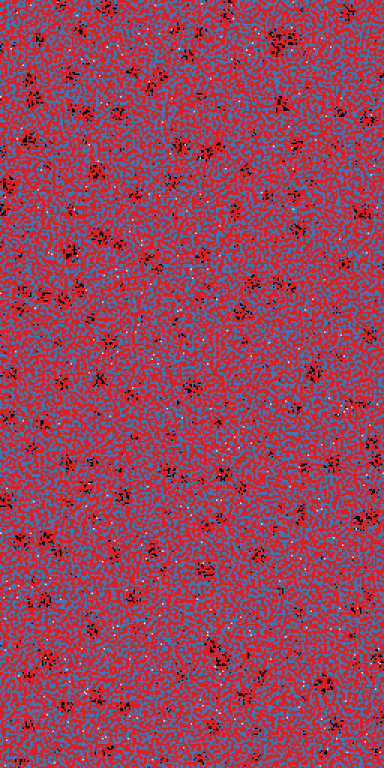
Give the GLSL for this texture, as a Shadertoy shader.

```glsl
// Fine red and blue labyrinth grain with clusters of black specks and sparse white dots.

vec3 hash3(vec2 p) {
    vec3 q = fract(p.xyx * vec3(0.1031, 0.1030, 0.0973));
    q += dot(q, q.yxz + 33.33);
    return fract((q.xxy + q.yzz) * q.zyx);
}

// Random cells lift their near neighbours and lower a ring around: short broken strands
float labyrinth(vec2 cell) {
    float sum = 0.0;
    for (int y = -3; y <= 3; y++) {
        for (int x = -3; x <= 3; x++) {
            vec2 offset = vec2(x, y);
            float q = dot(offset, offset) / 1.75;
            sum += (hash3(cell + offset + 5.0).x - 0.5) * (1.0 - q) * exp(-q);
        }
    }
    return sum / 0.343;
}

// Cellular noise: positive inside scattered round patches of varied radius
float patches(vec2 cell) {
    vec2 p = cell / 24.0;
    float inside = -1e3;
    for (int y = -1; y <= 1; y++) {
        for (int x = -1; x <= 1; x++) {
            vec2 tile = floor(p) + vec2(x, y);
            vec3 seed = hash3(tile + 71.0);
            float radius = mix(0.3, 5.6, seed.z);
            inside = max(inside, radius - 24.0 * length(p - tile - seed.xy));
        }
    }
    return inside;
}

vec3 grainColor(vec2 cell) {
    vec3 red = vec3(0.894, 0.102, 0.110);
    vec3 blue = vec3(0.216, 0.494, 0.722);
    vec3 chance = hash3(cell + 613.0);

    float height = labyrinth(cell);
    vec3 color = height > 0.19 ? blue : red;

    // Strand crests turn into separate black specks inside the ragged patches
    bool clustered = patches(cell) + 4.0 * (chance.x - 0.5) > 0.0;
    if (clustered && height > 0.19) {
        if (height > 0.6) color = vec3(0.0);
        else if (chance.y < 0.5) color = red;
    }

    // Lone black and white dots
    if (chance.z < 0.001) color = vec3(0.0);
    if (chance.z > 0.9971) color = vec3(1.0);
    return color;
}

void mainImage(out vec4 fragColor, in vec2 fragCoord) {
    // Four samples per pixel smooth the grain edges at any size
    vec3 color = vec3(0.0);
    for (int i = 0; i < 4; i++) {
        vec2 offset = vec2(i % 2, i / 2) * 0.5 - 0.25;
        vec2 cell = floor((fragCoord + offset) / iResolution.x * 256.0);
        color += 0.25 * grainColor(cell);
    }
    fragColor = vec4(color, 1.0);
}
```
